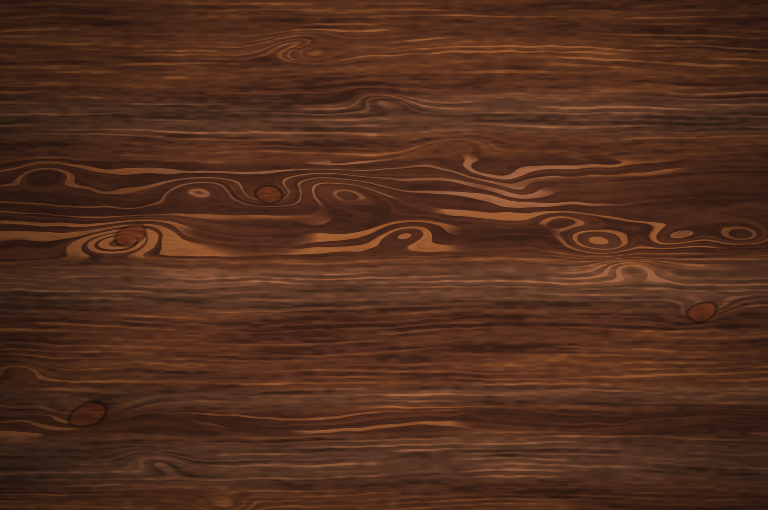
Give the GLSL for this texture, as a Shadertoy shader.

```glsl
// Dark stained pine boards with horizontal grain, swirling figure and knots.
// A height field (y plus noise plus a bump per knot) is sliced into contours;
// the contours become fine grain everywhere and bold streaks in figured boards.

const vec3 DEEP  = vec3(0.225, 0.120, 0.083);
const vec3 UMBER = vec3(0.310, 0.168, 0.108);
const vec3 WARM  = vec3(0.365, 0.202, 0.120);
const vec3 AMBER = vec3(0.455, 0.256, 0.140);
const vec3 HONEY = vec3(0.580, 0.340, 0.185);
const vec3 KNOT_RED = vec3(0.37, 0.17, 0.09);
const vec3 GREY_TINT = vec3(1.0, 0.635, 0.445);

const int KNOTS = 24;
const float GRAIN_FREQ = 82.0;   // regular grain lines per canvas height
const float STREAK_FREQ = 36.0;  // bold streaks per canvas height
const float BASE_TONE = 1.55;
const float FIGURE_TONE = 0.45;

float hash(vec2 p) {
    vec3 q = fract(p.xyx * vec3(0.1031, 0.1030, 0.0973));
    q += dot(q, q.yzx + 33.33);
    return fract((q.x + q.y) * q.z);
}

float noise(vec2 p) {
    vec2 i = floor(p), f = fract(p);
    f = f * f * (3.0 - 2.0 * f);
    return mix(mix(hash(i), hash(i + vec2(1, 0)), f.x),
               mix(hash(i + vec2(0, 1)), hash(i + vec2(1, 1)), f.x), f.y);
}

// Soft horizontal strip
float strip(float y, float centre, float halfWidth, float blur) {
    return 1.0 - smoothstep(halfWidth - blur, halfWidth + blur, abs(y - centre));
}

// Light line of the given width in each period, crisp on both sides
float streak(float phase, float width, float aa) {
    float d = abs(fract(phase) - 0.5) - 0.5 * width;
    return 1.0 - smoothstep(-0.5 * aa, 0.5 * aa, d);
}

// Piecewise stain colours, one stop per unit of tone
vec3 stain(float tone) {
    vec3 c = mix(DEEP, UMBER, clamp(tone, 0.0, 1.0));
    c = mix(c, WARM, clamp(tone - 1.0, 0.0, 1.0));
    c = mix(c, AMBER, clamp(tone - 2.0, 0.0, 1.0));
    c = mix(c, HONEY, clamp(tone - 3.0, 0.0, 1.0));
    return c * (1.0 + 0.2 * clamp(tone, -2.0, 0.0));
}

void mainImage(out vec4 fragColor, in vec2 fragCoord) {
    vec2 uv = fragCoord / iResolution.xy;
    vec2 p = fragCoord / iResolution.y;
    float aspect = iResolution.x / iResolution.y;

    // Board layout: figured boards and greyish boards
    float edgeY = p.y + 0.022 * (noise(vec2(p.x * 4.0, 4.0)) - 0.5);
    float figured = max(strip(edgeY, 0.59, 0.095, 0.008),
                        strip(edgeY, 0.17, 0.022, 0.007));
    float grey = max(strip(edgeY, 0.77, 0.038, 0.022),
                     strip(edgeY, 0.435, 0.042, 0.022));
    grey = max(grey, strip(edgeY, 0.095, 0.045, 0.025));
    grey = max(grey, 0.8 * strip(edgeY, 0.22, 0.018, 0.010));

    // Height field with a bump at every knot
    float h = p.y + 0.016 * noise(p * vec2(2.0, 7.0))
                  + 0.007 * noise(p * vec2(8.0, 22.0))
                  + 0.0025 * noise(p * vec2(26.0, 50.0));
    h += figured * 0.050 * (noise(p * vec2(3.5, 13.0) + 7.0) - 0.5);
    h += figured * 0.006 * (noise(p * vec2(24.0, 70.0) + 3.0) - 0.5);
    float core = 0.0, rim = 0.0, glow = 0.0;
    for (int i = 0; i < KNOTS; i++) {
        float k = float(i);
        float size = hash(vec2(k, 3.7));
        bool inFigure = i % 5 < 2;
        float y = inFigure ? mix(0.51, 0.67, hash(vec2(k, 9.1)))
                           : fract(k * 0.381966 + 0.13);
        vec2 q = p - vec2(aspect * fract(k * 0.618034 + 0.17), y);
        q.y += q.x * 0.4 * (hash(vec2(k, 5.3)) - 0.5);
        vec2 reach = mix(vec2(0.040, 0.015), vec2(0.080, 0.026), size);
        if (inFigure) reach *= 1.25;
        float bump = exp(-dot(q / reach, q / reach));
        float side = hash(vec2(k, 1.9)) < 0.5 ? -1.0 : 1.0;
        h += side * bump * reach.y * (inFigure ? 2.3 : 1.7);
        glow += 0.8 * bump;
        float solid = step(0.86, hash(vec2(k, 6.4)));
        vec2 wobble = q + 0.006 * (noise(p * 40.0) - 0.5);
        float d = length(wobble / mix(vec2(0.022, 0.014), vec2(0.036, 0.024), size));
        core = max(core, solid * (1.0 - smoothstep(0.85, 1.0, d)));
        rim = max(rim, solid * (1.0 - smoothstep(0.0, 0.2, abs(d - 1.0))));
    }

    // Fine broken grain, faded where contours crowd together
    float wander = noise(vec2(p.x * 2.0, h * 18.0));
    float phase = h * GRAIN_FREQ + 1.8 * wander;
    float aa = fwidth(phase);
    float broken = smoothstep(0.25, 0.75, noise(vec2(p.x * 6.0, floor(phase) * 7.3)));
    float lines = broken * streak(phase, 0.36, clamp(aa, 0.1, 0.6)) - 0.18;
    lines *= (1.0 - smoothstep(0.5, 1.1, aa)) * (0.4 + noise(p * vec2(3.0, 13.0) + 31.0));
    float bands = noise(vec2(p.x * 3.0, h * 105.0)) - 0.5;
    float threads = noise(vec2(p.x * 11.0, h * 190.0)) - 0.5;
    float fibre = noise(p * vec2(48.0, 240.0)) - 0.5;
    float broad = noise(p * vec2(1.6, 11.0) + 51.0) - 0.5;
    float blotch = noise(p * vec2(5.0, 24.0) + 13.0) - 0.5;
    float grain = 1.9 * bands + 1.5 * threads + 1.7 * lines + 1.4 * fibre;
    float tone = BASE_TONE + grain + 1.4 * broad + 0.8 * blotch + 0.4 * glow + 0.15 * grey;

    // Bold streaks swelling into ragged patches on the figured boards
    float swell = noise(p * vec2(4.0, 15.0) + 17.0);
    float boldPhase = h * STREAK_FREQ + 0.5 * wander;
    float width = mix(0.12, 0.78, swell * swell) + 0.15 * threads;
    float bold = streak(boldPhase, width, clamp(fwidth(boldPhase), 0.05, 0.5));
    bold *= smoothstep(0.36, 0.54, noise(p * vec2(4.0, 22.0) + 71.0) + 0.12 * glow);
    float figureTone = FIGURE_TONE + 0.42 * grain + 0.5 * glow + 0.6 * blotch;
    figureTone = mix(figureTone, 3.0 + 1.2 * swell + 0.4 * grain, bold);
    tone = mix(tone, figureTone, figured);

    // Stain, grey boards and pale patches, solid knots
    vec3 col = stain(tone);
    float pale = figured * bold * smoothstep(0.45, 0.7, noise(p * vec2(2.0, 8.0) + 90.0));
    col = mix(col, col.r * GREY_TINT, max(0.75 * grey, 0.8 * pale));
    col = mix(col, KNOT_RED * (1.0 + 0.35 * (bands + fibre)), 0.85 * core);
    col *= 1.0 - 0.4 * rim;

    // Darkened borders, heavier on the left
    float border = length((uv - vec2(0.54, 0.52)) * vec2(1.15, 0.9));
    col *= 1.08 - 0.55 * smoothstep(0.25, 0.82, border);
    fragColor = vec4(col, 1.0);
}
```
